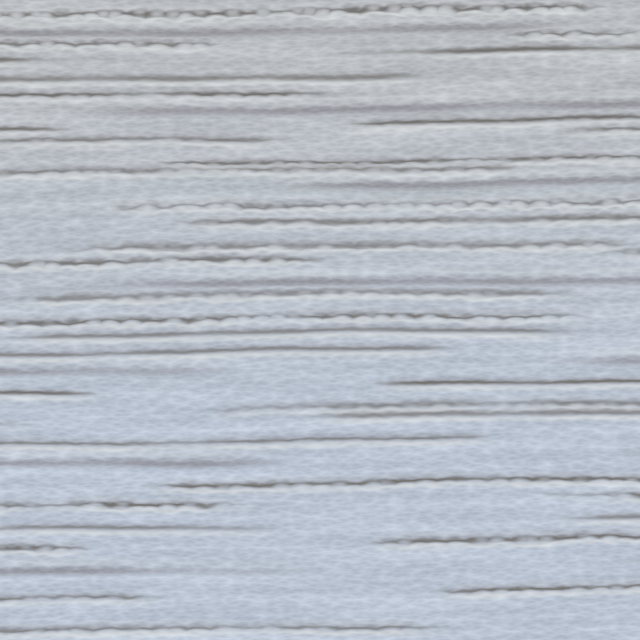
A WebGL 1 fragment shader for this texture:

```glsl
precision highp float;
uniform vec2 u_resolution;

float hash(vec2 p) {
  return fract(sin(dot(p, vec2(127.1, 311.7))) * 43758.55);
}

// Cellular noise: distance to the nearest scattered point
float cells(vec2 p) {
  vec2 base = floor(p);
  float nearest = 2.0;
  for (int j = -1; j <= 1; j++) {
    for (int i = -1; i <= 1; i++) {
      vec2 cell = base + vec2(float(i), float(j));
      vec2 point = cell + vec2(hash(cell), hash(cell + 37.3));
      nearest = min(nearest, length(p - point));
    }
  }
  return nearest;
}

float bell(float d, float width) {
  return exp(-d * d / (width * width));
}

// Layered sines, irregular along the board
float wander(float x, float seed) {
  return sin(x * 5.3 + seed * 41.0) + 0.6 * sin(x * 11.7 + seed * 83.0)
       + 0.35 * sin(x * 27.1 + seed * 19.0);
}

void main() {
  vec2 p = gl_FragCoord.xy / u_resolution;
  vec2 q = p - vec2(0.0, 0.018 * p.x + 0.002 * sin(p.x * 7.0 + p.y * 9.0));

  // Painted surface: cool below, greyer above, with stretched grain
  float streaks = cells(q * vec2(3.0, 55.0) + 9.0) - 0.45;
  float grain = cells(q * vec2(42.0, 130.0)) - 0.45;
  float fibres = cells(q * vec2(75.0, 230.0) + 5.0) - 0.45;
  float chips = cells(q * vec2(34.0, 75.0) + 21.0);
  vec3 paint = mix(vec3(0.735, 0.775, 0.832), vec3(0.735, 0.75, 0.765),
                   smoothstep(0.25, 1.0, p.y));
  paint += 0.07 * streaks + 0.075 * grain + 0.05 * fibres;

  float crack = 0.0;
  float ridge = 0.0;
  float shade = 0.0;
  for (int i = 0; i < 34; i++) {
    float n = float(i);
    float seed = hash(vec2(n, 3.7));
    float rough = hash(vec2(n, 8.1));
    float level = pow((n + 0.2 + 0.7 * hash(vec2(n, 5.9))) / 34.0, 0.85);
    float d = q.y - level + 0.012 - 0.0018 * wander(p.x, seed);

    if (mod(n, 5.0) == 2.0) {
      // Soft hollows without broken paint
      float reach = smoothstep(-1.1, 0.9, wander(p.x * 0.6, seed + 0.3));
      shade = max(shade, reach * bell(d + 0.004 * grain, 0.0065));
      ridge = max(ridge, 0.45 * reach * bell(d - 0.014, 0.006));
    } else {
      // Cracks: ragged dark gaps with a pale lip underneath
      float reach = smoothstep(-0.65, 0.65, wander(p.x * 0.8, seed + 0.6));
      float broken = mix(1.0, smoothstep(0.16, 0.55, chips), rough);
      d += (chips - 0.45) * 0.011 * rough + 0.002 * grain;
      float width = 0.0024 + 0.0018 * reach * hash(vec2(n, 2.3));
      float depth = 0.55 + 0.45 * hash(vec2(n, 6.4));
      crack = max(crack, reach * broken * depth * bell(d, width));
      ridge = max(ridge, reach * bell(d + 0.0085, 0.0045));
      ridge = max(ridge, 0.5 * reach * rough * bell(d - 0.008, 0.0035));
      shade = max(shade, 0.4 * reach * bell(d - 0.002, 0.007));
    }
  }

  vec3 color = mix(paint, vec3(0.85, 0.865, 0.87) + 0.08 * grain, 0.7 * ridge);
  color = mix(color, vec3(0.535, 0.53, 0.56) + 0.06 * fibres, 0.72 * shade);
  color = mix(color, vec3(0.42, 0.41, 0.395), 0.88 * crack);
  gl_FragColor = vec4(color, 1.0);
}
```
